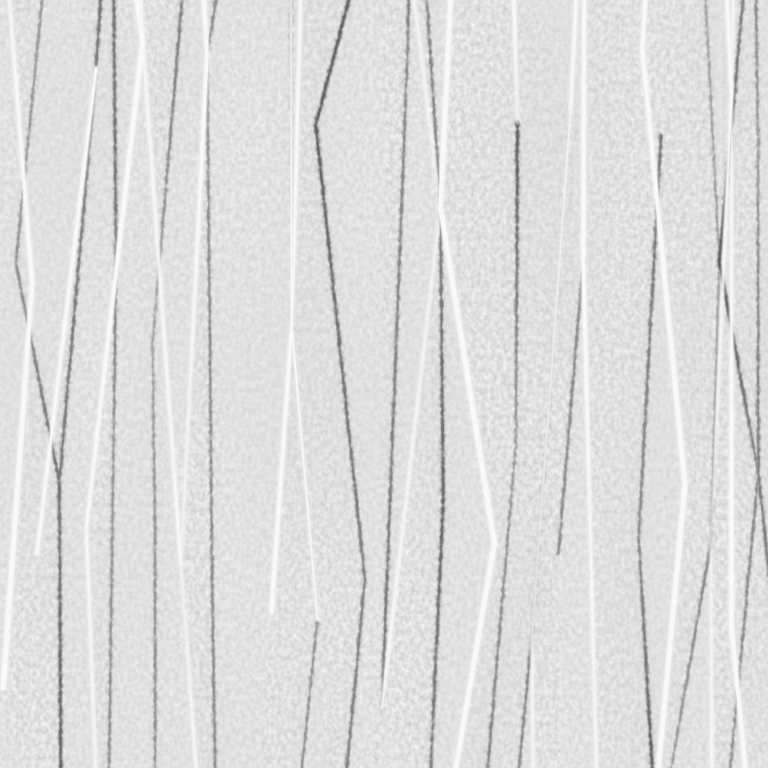
A three.js fragment shader for this texture:

```glsl
// Pale embossed paper crossed by steep, straight creases, some lit and some shaded.
// Creases are polylines whose knots snap to a shared jittered lattice, so they
// meet in sharp V shapes; gradient noise adds grain that varies by facet.

varying vec2 vUv;

const float COLUMN_WIDTH = 0.0325;
const float ROW_HEIGHT = 0.5;
const float PAPER_TONE = 0.884;
const float RIDGE_TONE = 0.975;
const float VALLEY_TONE = 0.27;
const float RIDGE_WIDTH = 0.0037;
const float VALLEY_WIDTH = 0.0027;
const float MISSING_SHARE = 0.13;

float hash(vec2 cell) {
  vec3 q = fract(vec3(cell.xyx) * 0.1031);
  q += dot(q, q.yzx + 33.33);
  return fract((q.x + q.y) * q.z);
}

vec2 gradientAt(vec2 cell) {
  float angle = 6.2832 * hash(cell + 71.0);
  return vec2(cos(angle), sin(angle));
}

float gradientNoise(vec2 p) {
  vec2 cell = floor(p);
  vec2 f = p - cell;
  vec2 u = f * f * f * (f * (f * 6.0 - 15.0) + 10.0);
  vec2 e = vec2(1.0, 0.0);
  float low = mix(dot(gradientAt(cell), f),
                  dot(gradientAt(cell + e.xy), f - e.xy), u.x);
  float high = mix(dot(gradientAt(cell + e.yx), f - e.yx),
                   dot(gradientAt(cell + e.xx), f - e.xx), u.x);
  return mix(low, high, u.y);
}

// Jittered lattice point shared by neighbouring creases.
vec2 latticePoint(float column, float row) {
  vec2 id = vec2(column, row) + 20.0;
  vec2 jitter = 0.8 * (vec2(hash(id), hash(id + 131.0)) - 0.5);
  return vec2((column + 0.5 + jitter.x) * COLUMN_WIDTH,
              (row - 0.5 + jitter.y) * ROW_HEIGHT);
}

// A crease wanders to its own lattice column or to one beside it.
vec2 creaseKnot(float crease, float row) {
  float shift = floor(3.0 * hash(vec2(crease + 40.0, row + 57.0))) - 1.0;
  return latticePoint(crease + shift, row);
}

float creaseStrength(float crease, float row) {
  return mix(0.35, 1.0, hash(vec2(crease + 90.0, row + 13.0)));
}

// Returns x: line profile, y: soft halo, z: 1 on the right side of the crease.
vec3 drawCrease(vec2 p, float crease, float width, float roughness) {
  vec3 result = vec3(0.0);
  vec2 a = creaseKnot(crease, 0.0);
  for (int i = 0; i < 3; i++) {
    float row = float(i);
    vec2 b = creaseKnot(crease, row + 1.0);
    vec2 span = b - a;
    float along = clamp(dot(p - a, span) / dot(span, span), 0.0, 1.0);
    float d = length(p - a - span * along) + roughness;
    float strength = mix(creaseStrength(crease, row),
                         creaseStrength(crease, row + 1.0), along);
    strength *= step(MISSING_SHARE, hash(vec2(crease + 33.0, row + 201.0)));
    float w = width * (0.6 + 0.45 * strength);
    result.x = max(result.x, strength * exp(-d * d / (w * w)));
    result.y = max(result.y, strength * exp(-abs(d) / (2.5 * width)));
    float edgeX = a.x + span.x * (p.y - a.y) / span.y;
    float inRow = step(a.y, p.y) * (1.0 - step(b.y, p.y));
    result.z += inRow * smoothstep(-0.002, 0.002, p.x - edgeX);
    a = b;
  }
  return result;
}

void main() {
  vec2 p = vUv;

  // Fine pressed grain, slightly taller than wide.
  float grain = gradientNoise(p * vec2(150.0, 115.0))
              + 0.8 * gradientNoise(p * vec2(235.0, 200.0) + 9.0);

  // Ridges and valleys alternate across the sheet.
  float ridge = 0.0;
  float valley = 0.0;
  float shadow = 0.0;
  float facet = 0.0;
  for (int i = -1; i < 17; i++) {
    float column = 2.0 * float(i);
    vec3 lit = drawCrease(p, column, RIDGE_WIDTH, 0.0004 * grain);
    vec3 shaded = drawCrease(p, column + 1.0, VALLEY_WIDTH, 0.0014 * grain);
    ridge = max(ridge, lit.x);
    valley = max(valley, shaded.x);
    shadow = max(shadow, shaded.y);
    facet += lit.z - shaded.z;
  }
  facet = clamp(facet, 0.0, 1.0);

  // Facets differ faintly in tone and roughness.
  float patches = gradientNoise(p * vec2(9.0, 3.0) + 4.0);
  float grainAmount = mix(0.05, 0.07, facet) * (1.0 + 0.5 * patches);
  float tone = PAPER_TONE + 0.01 * patches - 0.004 * facet + grainAmount * grain;

  tone -= 0.02 * shadow;
  tone = mix(tone, VALLEY_TONE, valley * 0.9);
  tone = mix(tone, RIDGE_TONE, min(1.0, 1.5 * ridge));
  gl_FragColor = vec4(vec3(tone), 1.0);
}
```
